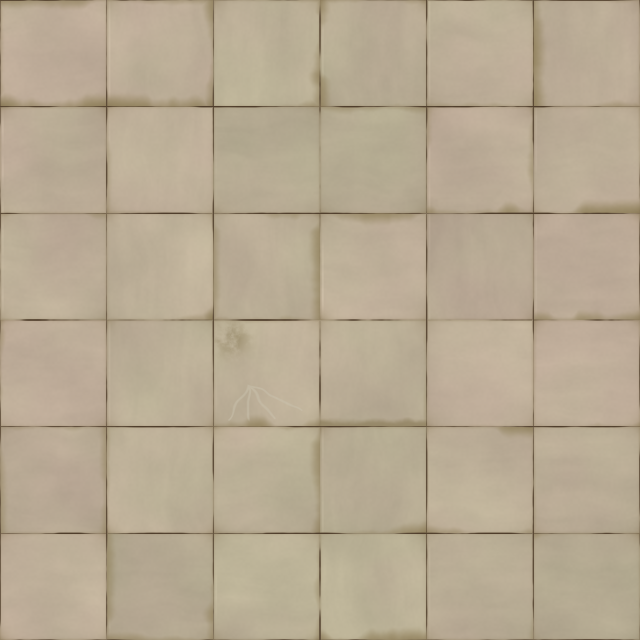
Write a WebGL 1 fragment shader that draws this texture.

```glsl
precision highp float;
// Six by six square glazed beige tiles with hairline dark joints, uneven grime and faint streaks.
uniform vec2 u_resolution;

const float TILES = 6.0;
const vec3 GLAZE_OLIVE = vec3(0.716, 0.682, 0.578);
const vec3 GLAZE_ROSE = vec3(0.730, 0.660, 0.588);
const vec3 STAIN = vec3(0.59, 0.53, 0.39);
const vec3 GRIME = vec3(0.51, 0.44, 0.31);
const vec3 JOINT = vec3(0.31, 0.24, 0.17);
const vec3 CRAZE = vec3(0.79, 0.76, 0.68);

float hash(vec2 p) {
  vec3 q = fract(vec3(p.xyx) * 0.1031);
  q += dot(q, q.yzx + 33.33);
  return fract((q.x + q.y) * q.z);
}

float noise(vec2 p) {
  vec2 i = floor(p), f = fract(p);
  f = f * f * (3.0 - 2.0 * f);
  return mix(mix(hash(i), hash(i + vec2(1.0, 0.0)), f.x),
             mix(hash(i + vec2(0.0, 1.0)), hash(i + 1.0), f.x), f.y);
}

float fbm(vec2 p) {
  float sum = 0.0, gain = 0.533;
  for (int i = 0; i < 4; i++) {
    sum += gain * noise(p);
    p = p * 2.03 + 17.1;
    gain *= 0.5;
  }
  return sum;
}

float segmentDistance(vec2 p, vec2 a, vec2 b) {
  vec2 ab = b - a;
  return length(p - a - ab * clamp(dot(p - a, ab) / dot(ab, ab), 0.0, 1.0));
}

float sameTile(vec2 id, vec2 chosen) {
  return 1.0 - step(0.5, length(id - chosen));
}

// Glaze tint: olive toward the middle columns and low rows, with clouds and streaks
vec3 glaze(vec2 f, vec2 id, vec2 seed) {
  float batch = 0.22 * abs(id.x - 2.5) - 0.25 * (1.0 - smoothstep(0.5, 2.0, id.y));
  float rose = batch + 0.4 * hash(id + 3.7) + 1.1 * (fbm(f * 1.6 + seed) - 0.45);
  vec3 color = mix(GLAZE_OLIVE, GLAZE_ROSE, clamp(rose, 0.0, 1.0));
  vec2 along = hash(id + 8.1) < 0.65 ? f : f.yx;
  float warp = 0.15 * noise(along * 3.0 + seed);
  float streak = fbm(vec2(along.x * 1.6, (along.y + warp) * 9.0) + seed) - 0.5;
  float cloud = fbm(f * 2.0 + seed + 40.0) - 0.5;
  float tilt = dot(f - 0.5, vec2(hash(id + 12.0), hash(id + 14.0)) - 0.5);
  float shade = 0.05 * (hash(id + 5.3) - 0.5) + 0.05 * streak + 0.11 * cloud + 0.06 * tilt;
  return color * (1.01 + shade);
}

// Soft stain on a few sides only, most often the lower one
float edgeStain(vec2 f, vec2 id, vec2 seed) {
  float amount = 0.0;
  for (int i = 0; i < 4; i++) {
    float side = float(i);
    vec2 q = i < 2 ? f : f.yx;
    float inward = mod(side, 2.0) < 0.5 ? q.y : 1.0 - q.y;
    float bias = i == 0 ? 0.18 : 0.0;
    float heavy = smoothstep(0.55, 1.05, hash(id * 1.7 + side * 9.0) + bias);
    float patchy = smoothstep(0.38, 0.68, fbm(vec2(q.x * 2.0, side * 7.0) + seed));
    float depth = 0.015 + 0.085 * heavy * patchy;
    float ragged = inward + 0.02 * (fbm(f * 9.0 + seed) - 0.5);
    amount = max(amount, (1.0 - smoothstep(0.0, depth * 1.5, ragged))
                         * (0.12 + 0.85 * heavy * patchy));
  }
  return amount;
}

// Pale cracks fanning down from one point
float crazing(vec2 f, float aa) {
  vec2 apex = vec2(0.34, 0.4);
  vec2 wobble = 0.07 * vec2(noise(f * 9.0) - 0.5, noise(f * 9.0 + 30.0) - 0.5);
  float d = 1.0;
  for (int i = 0; i < 4; i++) {
    float k = float(i);
    vec2 tip = vec2(0.15 + 0.17 * k + 0.02 * k * k, 0.06 + 0.012 * k * k);
    d = min(d, segmentDistance(f + wobble, apex, tip));
  }
  return 1.0 - smoothstep(0.002, 0.009 + aa, d);
}

void main() {
  vec2 p = TILES * gl_FragCoord.xy / u_resolution;
  float aa = TILES / min(u_resolution.x, u_resolution.y);
  vec2 id = floor(p), f = fract(p);
  vec2 seed = id * 11.3 + 5.0;
  vec2 edge = 0.5 - abs(f - 0.5);

  vec3 color = glaze(f, id, seed);

  // Thin light bevel just inside the left side
  float bevel = 1.0 - smoothstep(0.0, 0.008 + aa, abs(f.x - 0.026));
  color += 0.06 * bevel * hash(id + 2.9) * noise(vec2(f.y * 5.0, 1.0) + seed);

  // Edge stains, darkened corners and faint joint shadow
  color = mix(color, STAIN, edgeStain(f, id, seed));
  float corner = exp(-16.0 * length(edge)) * noise(f * 2.0 + seed);
  float shadow = exp(-min(edge.x, edge.y) / 0.014);
  color = mix(color, GRIME, 0.6 * corner + 0.2 * shadow);

  // One cracked tile with a gray smudge, and one with a heavy lower stain
  float cracked = sameTile(id, vec2(2.0));
  color = mix(color, CRAZE, 0.5 * cracked * crazing(f, aa));
  vec2 spot = f - vec2(0.17, 0.83);
  float smudge = exp(-45.0 * dot(spot, spot)) * smoothstep(0.3, 0.75, fbm(f * 11.0));
  color = mix(color, STAIN * 0.95, 0.75 * cracked * smudge);
  float pool = 1.0 - smoothstep(0.02, 0.09, f.y + 0.06 * (fbm(f * 6.0) - 0.5));
  color = mix(color, STAIN * 0.95, 0.75 * pool * sameTile(id, vec2(3.0, 2.0)));

  // Joints of broken width and darkness, stronger across than down
  vec2 uneven = vec2(fbm(vec2(floor(p.x + 0.5) * 7.0, p.y * 3.0)),
                     fbm(vec2(p.x * 3.0, floor(p.y + 0.5) * 7.0 + 50.0)));
  uneven = smoothstep(0.25, 0.75, uneven);
  vec2 width = 0.001 + 0.006 * uneven;
  vec2 joint = (1.0 - smoothstep(width - 0.5 * aa, width + 0.5 * aa, edge))
             * (vec2(0.35, 0.5) + 0.5 * uneven);
  color = mix(color, JOINT, max(joint.x, joint.y));

  // Fine surface grain
  color *= 1.0 + 0.012 * (noise(p * 42.0) - 0.5);
  gl_FragColor = vec4(color, 1.0);
}
```
